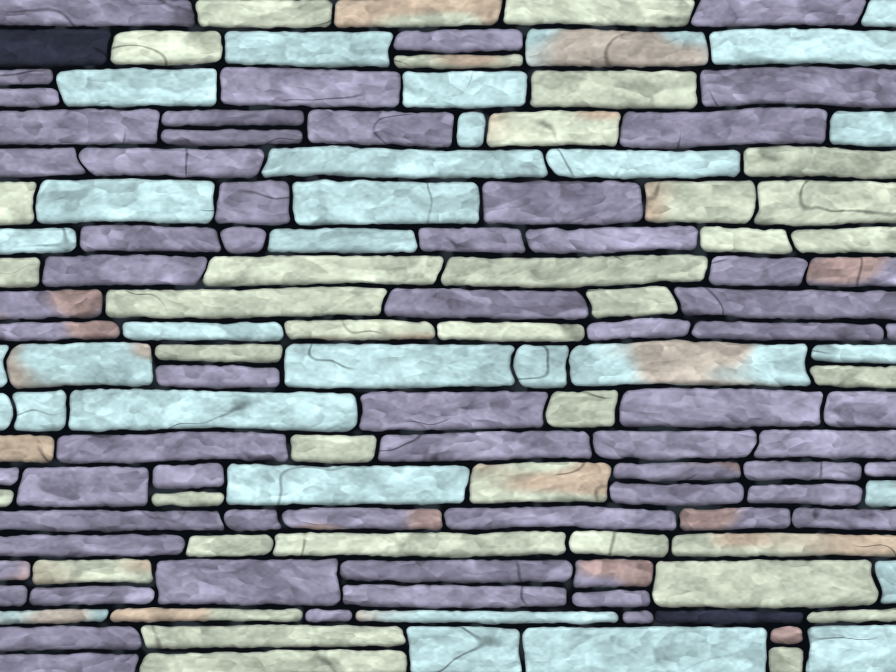
Reproduce this texture procedurally as a WebGL 2 fragment shader.

```glsl
#version 300 es
precision highp float;
uniform vec2 u_resolution;
out vec4 outColor;

// Layout, in units of the canvas height
const float ROWS = 19.0;
const float ROW_JITTER = 0.75;
const float STONE_WIDTH = 0.245;
const float STONE_JITTER = 0.9;
const float SPLIT_CHANCE = 0.25;
const vec2 HALF_GAP = vec2(0.0022, 0.0026);
const float ROUGHNESS = 0.0055;
const float CORNER = 0.010;

// Colours
const vec3 GAP_DARK = vec3(0.04, 0.05, 0.07);
const vec3 GAP_RUBBLE = vec3(0.23, 0.27, 0.29);
const vec3 SLATE = vec3(0.585, 0.575, 0.665);
const vec3 PALE_GREEN = vec3(0.79, 0.83, 0.755);
const vec3 PALE_BLUE = vec3(0.74, 0.865, 0.88);
const vec3 RUST = vec3(0.76, 0.62, 0.54);
const vec3 CHARCOAL = vec3(0.20, 0.21, 0.27);

float hash(vec2 p) {
  vec3 q = fract(p.xyx * 0.1031);
  q += dot(q, q.yzx + 33.33);
  return fract((q.x + q.y) * q.z);
}

vec2 hash2(vec2 p) { return vec2(hash(p), hash(p + 57.3)); }

float noise(vec2 p) {
  vec2 i = floor(p), f = fract(p);
  f = f * f * (3.0 - 2.0 * f);
  vec2 e = vec2(0.0, 1.0);
  return mix(mix(hash(i), hash(i + e.yx), f.x),
             mix(hash(i + e.xy), hash(i + e.yy), f.x), f.y);
}

// Cellular noise: each cell is a tilted plane, like a cleft stone face
float facets(vec2 p) {
  vec2 cell = floor(p);
  float sum = 0.0, total = 0.0;
  for (int j = -1; j <= 1; j++)
    for (int i = -1; i <= 1; i++) {
      vec2 c = cell + vec2(i, j);
      vec2 d = p - c - hash2(c);
      float weight = exp(-14.0 * dot(d, d));
      sum += weight * (dot(hash2(c + 17.0) - 0.5, d) + 0.6 * (hash(c + 31.0) - 0.5));
      total += weight;
    }
  return sum / (total + 1e-6);
}

float edge(float i, float seed, float jitter) {
  return i + jitter * (hash(vec2(i, seed)) - 0.5);
}

// Index, lower and upper edge of the uneven interval that holds x
vec3 span(float x, float seed, float jitter) {
  float i = floor(x);
  if (x < edge(i, seed, jitter)) i -= 1.0;
  else if (x >= edge(i + 1.0, seed, jitter)) i += 1.0;
  return vec3(i, edge(i, seed, jitter), edge(i + 1.0, seed, jitter));
}

void main() {
  vec2 p = gl_FragCoord.xy / u_resolution.y;
  float pixel = 1.0 / u_resolution.y;

  // Uneven courses with slanting joints
  vec2 q = p + vec2(0.022 * (noise(p * vec2(7.0, 26.0)) - 0.5),
                    0.009 * (noise(p * vec2(6.0, 9.0) + 40.0) - 0.5));
  vec3 row = span(q.y * ROWS, 3.7, ROW_JITTER);
  float width = STONE_WIDTH * mix(0.78, 1.25, hash(vec2(row.x, 9.0)));
  q.x += 3.0 * hash(vec2(row.x, 5.0));
  vec3 col = span(q.x / width, row.x + 20.0, STONE_JITTER);
  vec2 id = vec2(row.x, col.x);
  vec2 low = vec2(col.y * width, row.y / ROWS);
  vec2 high = vec2(col.z * width, row.z / ROWS);

  // Some tall stones become two thin ones
  if (hash(id + 0.3) < SPLIT_CHANCE && high.y - low.y > 0.052) {
    float middle = mix(low.y, high.y, mix(0.38, 0.62, hash(id + 4.1)));
    if (q.y < middle) high.y = middle;
    else { low.y = middle; id.x += 100.0; }
  }

  // Rough rounded outline, positive inside the stone
  vec2 size = high - low;
  vec2 local = (q - low) / size;
  vec2 tilt = (hash2(id + 6.0) - 0.5) * 0.008 * (local.x - 0.5);
  float bottom = q.y - low.y - HALF_GAP.y - abs(tilt.x);
  float top = high.y - q.y - HALF_GAP.y * 0.6 - abs(tilt.y);
  float side = min(q.x - low.x, high.x - q.x) - HALF_GAP.x;
  float radius = min(CORNER, 0.35 * size.y);
  float inside = radius - length(max(radius - vec2(side, min(bottom, top)), 0.0));
  vec2 face = q + id * 7.0;
  inside += ROUGHNESS * (0.65 * noise(face * 38.0) + 0.35 * noise(face * 110.0) - 0.55);

  // Kind of stone: thin ones are mostly slate
  float slateChance = mix(0.72, 0.24, smoothstep(0.032, 0.066, size.y));
  bool slate = hash(id + 2.0) < slateChance;
  vec3 stone = slate ? SLATE : hash(id + 3.0) < 0.58 ? PALE_GREEN : PALE_BLUE;
  if (hash(id + 11.0) > 0.985) stone = CHARCOAL;
  float rusty = step(0.84, hash(id + 8.0)) * smoothstep(0.4, 0.75, noise(face * vec2(12.0, 25.0)));
  stone = mix(stone, RUST, rusty * 0.6);
  stone *= mix(0.93, 1.06, hash(id + 13.0));

  // Cleft relief, grain and hairline cracks
  vec2 bent = face + 0.014 * vec2(noise(face * 30.0), noise(face * 30.0 + 9.0));
  bent.y += 0.25 * bent.x * (hash(id + 15.0) - 0.5);
  float relief = 0.32 * facets(bent * vec2(15.0, 32.0)) + 0.26 * facets(bent * vec2(42.0, 85.0));
  float grain = noise(face * vec2(170.0, 230.0)) - 0.5;
  float crack = 1.0 - smoothstep(0.0, 0.035, abs(noise(bent * vec2(11.0, 17.0)) - 0.5));
  crack *= smoothstep(0.58, 0.78, noise(face * 13.0 + 70.0));
  float light = 1.0 + relief * (slate ? 1.25 : 0.9) + 0.11 * grain - 0.3 * crack;

  // Sun from above: bright upper lip, shaded underside
  light *= mix(0.66, 1.0, smoothstep(-0.001, 0.011, bottom + 0.004 * relief));
  light += 0.09 * (1.0 - smoothstep(0.0, 0.008, top));
  light *= mix(0.78, 1.0, smoothstep(0.0, 0.005, inside));

  vec3 gap = mix(GAP_DARK, GAP_RUBBLE, 0.6 * smoothstep(0.6, 0.9, noise(p * 45.0)));
  float cover = smoothstep(-pixel, pixel, inside);
  outColor = vec4(mix(gap, clamp(stone * light, 0.0, 1.0), cover), 1.0);
}
```
